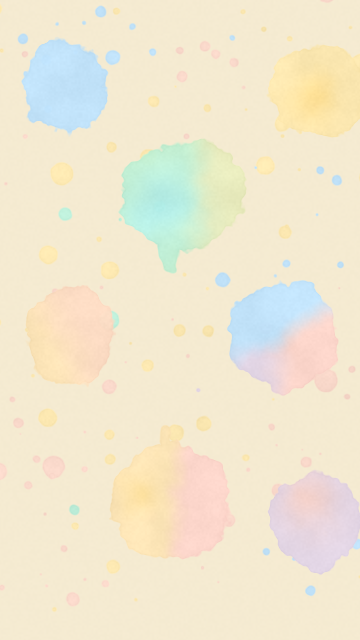
Write a Shadertoy shader that draws this background.

```glsl
// Pastel watercolour blots and scattered droplets on cream paper.

const vec3 PAPER = vec3(0.96, 0.92, 0.82);
const vec3 BLUE = vec3(0.75, 0.89, 0.99);
const vec3 YELLOW = vec3(0.99, 0.91, 0.69);
const vec3 PINK = vec3(0.985, 0.83, 0.79);
const vec3 PEACH = vec3(0.99, 0.87, 0.75);
const vec3 MINT = vec3(0.77, 0.95, 0.83);
const vec3 AQUA = vec3(0.69, 0.93, 0.91);
const vec3 LILAC = vec3(0.88, 0.83, 0.90);

float hash(vec2 p) {
    vec3 q = fract(vec3(p.xyx) * 0.1031);
    q += dot(q, q.yzx + 33.33);
    return fract((q.x + q.y) * q.z);
}

float noise(vec2 p) {
    vec2 i = floor(p), f = fract(p);
    f = f * f * (3.0 - 2.0 * f);
    return mix(mix(hash(i), hash(i + vec2(1, 0)), f.x),
               mix(hash(i + vec2(0, 1)), hash(i + vec2(1, 1)), f.x), f.y);
}

float fbm(vec2 p) {
    float sum = 0.0, amp = 0.5;
    for (int i = 0; i < 4; i++) {
        sum += amp * noise(p);
        p = mat2(1.6, 1.2, -1.2, 1.6) * p + 7.3;
        amp *= 0.5;
    }
    return sum / 0.9375;
}

// Signed distance to an ellipse with a ragged, wet edge
float blot(vec2 p, vec2 centre, vec2 radii, float seed) {
    vec2 q = (p - centre) / radii;
    float ragged = 0.36 * (fbm(q * 2.4 + seed) - 0.5) + 0.07 * (noise(q * 10.0 + seed) - 0.5);
    return (length(q) - 1.0 + ragged) * min(radii.x, radii.y);
}

// Vertical run of paint that narrows from point a to point b
float drip(vec2 p, vec2 a, vec2 b, float width) {
    float t = clamp((p.y - a.y) / (b.y - a.y), 0.0, 1.0);
    return length(p - mix(a, b, t)) - width * (1.0 - 0.6 * t) + 0.012 * (noise(p * 45.0) - 0.5);
}

float glow(vec2 p, vec2 centre, float radius) {
    vec2 q = (p - centre) / radius;
    return exp(-dot(q, q));
}

// Lays pigment with a darker rim, cloudy wash and paper grain
void paint(inout vec3 col, vec2 p, float d, vec3 tint) {
    float aa = 1.8 / iResolution.y;
    float wash = fbm(p * 13.0) - 0.5;
    float rim = exp(-abs(d + 0.003) / 0.003);
    float grain = noise(p * 190.0) - 0.5;
    vec3 ink = tint + 0.07 * wash + 0.018 * grain - 0.035 * rim * (1.0 - tint + 0.4);
    col = mix(col, ink, 0.95 * smoothstep(aa, -aa, d));
}

// Droplet colours follow the region they fall in
vec3 dropletTint(vec2 c, float pick) {
    float blue = glow(c, vec2(0.22, 1.62), 0.22) + glow(c, vec2(0.85, 1.13), 0.2)
               + glow(c, vec2(0.88, 0.12), 0.2);
    float mint = glow(c, vec2(0.34, 1.2), 0.2) + 0.5 * glow(c, vec2(0.15, 0.48), 0.12);
    float pink = 0.35 + 0.5 * glow(c, vec2(0.08, 0.4), 0.3) + 0.5 * glow(c, vec2(0.9, 0.7), 0.3);
    if (pick < 0.85 * blue) return BLUE;
    if (pick > 1.0 - 0.7 * mint) return mix(MINT, AQUA, 0.4);
    if (glow(c, vec2(0.56, 0.71), 0.09) > 0.5) return LILAC;
    return fract(pick * 7.13) < pink ? mix(PINK, PAPER, 0.2) : YELLOW;
}

void droplets(inout vec3 col, vec2 p) {
    for (int layer = 0; layer < 2; layer++) {
        bool large = layer == 0;
        float size = large ? 0.145 : 0.073;
        vec2 id = floor(p / size + 0.37);
        vec2 seed = id + 31.0 * float(layer) + 5.0;
        float h = hash(seed + 17.0);
        float radius = large ? mix(0.014, 0.034, h * h) : mix(0.003, 0.013, h * h);
        vec2 jitter = vec2(hash(seed + 53.0), hash(seed + 91.0)) - 0.5;
        vec2 c = (id + 0.13) * size + jitter * (size - 2.2 * radius);
        float density = (large ? 0.62 : 0.33) * smoothstep(0.04, 0.16, c.y);
        if (hash(seed) > density) continue;
        float d = length(p - c) - radius + 0.003 * (noise(p * 75.0) - 0.5);
        paint(col, p, d, dropletTint(c, hash(seed + 123.0)));
    }
}

void mainImage(out vec4 fragColor, in vec2 fragCoord) {
    // Width spans 0..1, height spans 0..16/9
    vec2 p = fragCoord / iResolution.xy * vec2(1.0, 16.0 / 9.0);
    vec2 w = p + 0.09 * (vec2(fbm(p * 8.0), fbm(p * 8.0 + 40.0)) - 0.5);
    vec3 col = PAPER + 0.008 * (noise(p * 160.0) - 0.5);
    droplets(col, p);

    // Top pair: sky blue and warm yellow
    paint(col, p, blot(p, vec2(0.181, 1.537), vec2(0.124, 0.127), 2.0), BLUE);
    vec3 tint = YELLOW - vec3(0.0, 0.04, 0.12) * glow(w, vec2(0.87, 1.51), 0.06);
    paint(col, p, blot(p, vec2(0.885, 1.525), vec2(0.132, 0.128), 11.0), tint);

    // Mint, aqua and lime with a run at the bottom
    tint = mix(MINT, mix(YELLOW, MINT, 0.35), smoothstep(0.48, 0.6, w.x));
    tint = mix(tint, AQUA, glow(w, vec2(0.45, 1.2), 0.1));
    float d = blot(p, vec2(0.505, 1.235), vec2(0.175, 0.15), 23.0);
    paint(col, p, min(d, drip(p, vec2(0.47, 1.14), vec2(0.47, 1.035), 0.045)), tint);

    // Peach
    tint = mix(YELLOW, mix(PEACH, PINK, 0.55), smoothstep(0.08, 0.27, w.x + 0.5 * (w.y - 0.85)));
    paint(col, p, blot(p, vec2(0.194, 0.847), vec2(0.125, 0.135), 37.0), mix(tint, PEACH, 0.4));

    // Blue above, lilac at lower left, pink at lower right
    tint = mix(mix(LILAC, PINK, smoothstep(0.7, 0.82, w.x)), BLUE,
               smoothstep(0.78, 0.87, w.y - 0.45 * (w.x - 0.75)));
    paint(col, p, blot(p, vec2(0.789, 0.847), vec2(0.15, 0.157), 41.0), tint);

    // Yellow to coral with a spike at the top
    tint = mix(mix(YELLOW, PEACH, 0.35), PINK, smoothstep(0.46, 0.54, w.x));
    tint -= vec3(0.0, 0.02, 0.1) * glow(w, vec2(0.39, 0.42), 0.05);
    d = blot(p, vec2(0.475, 0.385), vec2(0.166, 0.155), 59.0);
    paint(col, p, min(d, drip(p, vec2(0.462, 0.5), vec2(0.46, 0.585), 0.025)), tint);

    // Lilac with a pink heart
    tint = mix(LILAC, PINK, 0.85 * glow(w, vec2(0.865, 0.38), 0.075));
    paint(col, p, blot(p, vec2(0.88, 0.329), vec2(0.135, 0.132), 67.0), tint);

    fragColor = vec4(col, 1.0);
}
```
